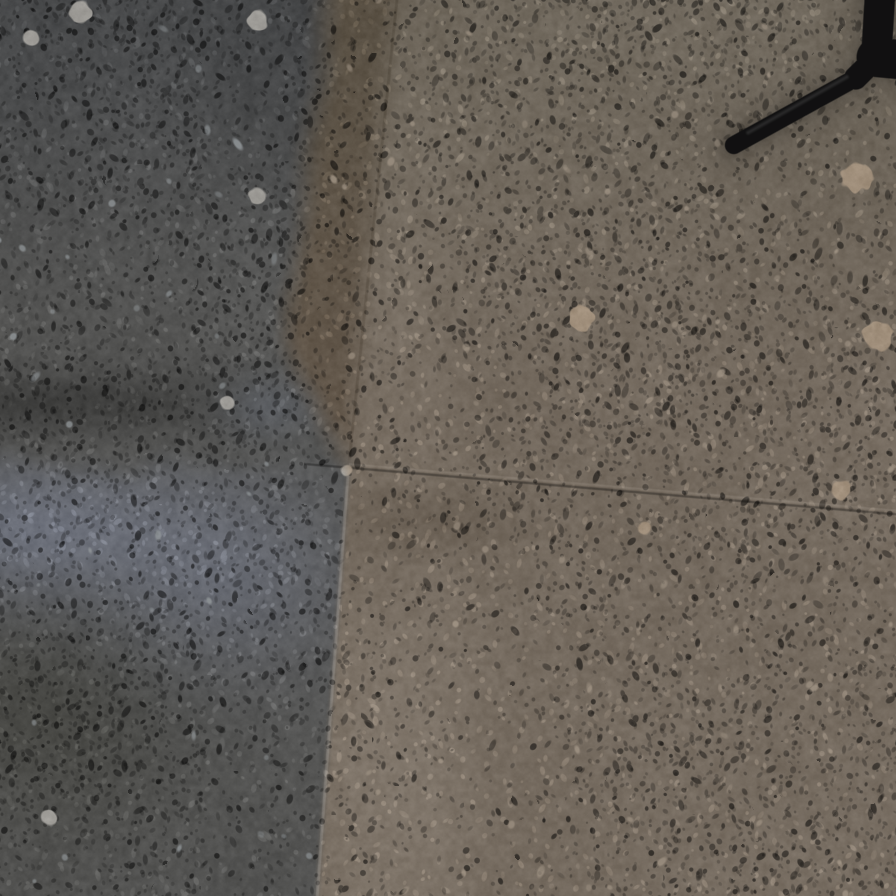
Write a WebGL 1 fragment shader that draws this texture.

```glsl
precision highp float;

uniform vec2 u_resolution;

float hash(vec2 p) {
  vec3 q = fract(vec3(p.xyx) * vec3(0.1031, 0.1030, 0.0973));
  q += dot(q, q.yzx + 33.33);
  return fract((q.x + q.y) * q.z);
}

float noise(vec2 p) {
  vec2 i = floor(p), f = fract(p);
  f = f * f * (3.0 - 2.0 * f);
  return mix(mix(hash(i), hash(i + vec2(1.0, 0.0)), f.x),
             mix(hash(i + vec2(0.0, 1.0)), hash(i + 1.0), f.x), f.y);
}

float fbm(vec2 p) {
  float sum = 0.0, amp = 0.5;
  for (int i = 0; i < 4; i++) {
    sum += amp * noise(p);
    p = p * 2.03 + 17.1;
    amp *= 0.5;
  }
  return sum;
}

// Coverage of randomly turned stone chips, one candidate per grid cell
float chips(vec2 uv, float cells, float density, float size, float seed, float pixel) {
  vec2 p = uv * cells, base = floor(p);
  float cover = 0.0;
  for (int j = -1; j <= 1; j++) {
    for (int i = -1; i <= 1; i++) {
      vec2 cell = base + vec2(float(i), float(j));
      vec2 key = cell + seed;
      vec2 d = p - cell - vec2(hash(key + 3.7), hash(key + 41.3));
      float angle = (hash(key + 71.9) - 0.5) * 2.2;
      float c = cos(angle), s = sin(angle);
      d = vec2(c * d.x + s * d.y, c * d.y - s * d.x);
      d.y *= mix(0.45, 1.0, hash(key + 23.1));
      float radius = size * mix(0.45, 1.0, hash(key + 97.3));
      float soft = max(pixel * cells * 0.8, 0.06);
      float present = step(hash(key + 11.5), density);
      float strength = mix(0.45, 1.0, hash(key + 57.7));
      cover = max(cover, present * strength * (1.0 - smoothstep(radius - soft, radius + soft, length(d))));
    }
  }
  return cover;
}

float segment(vec2 p, vec2 a, vec2 b) {
  vec2 ab = b - a;
  return length(p - a - ab * clamp(dot(p - a, ab) / dot(ab, ab), 0.0, 1.0));
}

float blob(vec2 p, vec2 center, vec2 radius) {
  vec2 d = (p - center) / radius;
  return exp(-dot(d, d));
}

float pebble(vec2 p, vec2 center, float radius, float pixel) {
  float d = length(p - center) + (noise(p * 130.0) - 0.5) * radius * 0.4;
  return 1.0 - smoothstep(radius - pixel, radius + pixel * 1.5, d);
}

float stroke(float d, float width, float pixel) {
  return 1.0 - smoothstep(width - pixel, width + pixel, d);
}

void main() {
  vec2 uv = gl_FragCoord.xy / u_resolution;
  float pixel = 1.0 / min(u_resolution.x, u_resolution.y);
  float cloud = fbm(uv * 7.0) - 0.47;
  float grain = fbm(uv * 150.0) - 0.47;

  // Slab joints and the shaded side
  vec2 corner = vec2(0.389, 0.478);
  float upper = smoothstep(0.465, 0.495, uv.y);
  float seamX = uv.y > corner.y ? mix(corner.x, 0.443, (uv.y - corner.y) / 0.522)
                                : mix(0.354, corner.x, uv.y / corner.y);
  float seamY = corner.y - (uv.x - corner.x) * 0.085;
  float shadeX = mix(0.315, 0.37, smoothstep(0.6, 1.0, uv.y));
  shadeX = mix(0.385, shadeX, smoothstep(0.47, 0.63, uv.y));
  float edge = mix(seamX, shadeX + cloud * 0.04, upper);
  float blur = mix(0.006, 0.025, upper);
  float shade = 1.0 - smoothstep(edge - blur, edge + blur, uv.x);

  // Warm floor
  vec3 warm = mix(vec3(0.46, 0.42, 0.375), vec3(0.435, 0.405, 0.36), smoothstep(0.5, 1.0, uv.y));
  warm += 0.035 * blob(uv, vec2(0.45, 0.08), vec2(0.13, 0.25));
  warm += 0.025 * blob(uv, vec2(0.45, 0.66), vec2(0.05, 0.2));
  warm -= 0.045 * blob(uv, vec2(0.47, 0.42), vec2(0.12, 0.04));
  warm -= vec3(0.075, 0.08, 0.085) * upper * (1.0 - smoothstep(seamX - 0.025, seamX + 0.015, uv.x));

  // Cool floor with dark bands and a bluish sheen
  vec3 cool = mix(vec3(0.335, 0.335, 0.33), vec3(0.285, 0.29, 0.295), smoothstep(0.6, 1.0, uv.y));
  float sheen = blob(uv, vec2(0.03, 0.41), vec2(0.16, 0.08))
              + 0.75 * blob(uv, vec2(0.25, 0.36), vec2(0.13, 0.11));
  sheen *= 1.0 - smoothstep(0.465, 0.51, uv.y + cloud * 0.08);
  cool += vec3(0.09, 0.105, 0.15) * sheen;
  cool -= 0.095 * blob(uv, vec2(0.06, 0.55), vec2(0.24, 0.035));
  cool -= vec3(0.06, 0.06, 0.07) * blob(uv, vec2(0.05, 0.2), vec2(0.16, 0.13));
  cool += vec3(0.05, 0.06, 0.08) * blob(uv, vec2(0.3, 0.545), vec2(0.05, 0.035));
  vec3 color = mix(warm, cool, shade) + cloud * 0.05 + grain * 0.09;

  // Aggregate
  float dense = clamp(0.45 + cloud * 0.8 + 0.22 * blob(uv, vec2(0.7, 0.6), vec2(0.3, 0.16))
              - 0.25 * blob(uv, vec2(0.46, 0.1), vec2(0.12, 0.5)), 0.12, 0.8);
  float dark = chips(uv, 76.0, dense, 0.27, 5.0, pixel);
  float fine = chips(uv, 125.0, dense * 0.85, 0.3, 217.0, pixel);
  float pale = chips(uv, 88.0, 0.3 + 0.3 * shade * sheen, 0.27, 431.0, pixel);
  float bright = chips(uv, 42.0, 0.07, 0.16, 613.0, pixel);
  color = mix(color, color * 1.28 + 0.02, pale * 0.7);
  color = mix(color, color * 0.52, fine * 0.65);
  color = mix(color, color * 0.36, dark * 0.85);
  color = mix(color, mix(vec3(0.64, 0.59, 0.53), vec3(0.57, 0.59, 0.60), shade), bright * 0.85);

  // Joint lines
  float across = stroke(abs(uv.y - seamY), 0.0013, pixel) * step(corner.x - 0.05, uv.x);
  color *= 1.0 - 0.32 * across;
  color += 0.05 * stroke(abs(uv.y - seamY - 0.004), 0.0012, pixel) * step(corner.x, uv.x);
  color += mix(0.09, -0.05, upper) * stroke(abs(uv.x - seamX), 0.0016, pixel);

  // Large pebbles
  float stones = pebble(uv, vec2(0.091, 0.986), 0.012, pixel);
  stones = max(stones, pebble(uv, vec2(0.035, 0.958), 0.008, pixel));
  stones = max(stones, pebble(uv, vec2(0.287, 0.977), 0.011, pixel));
  stones = max(stones, pebble(uv, vec2(0.287, 0.781), 0.009, pixel));
  stones = max(stones, pebble(uv, vec2(0.254, 0.550), 0.008, pixel));
  stones = max(stones, pebble(uv, vec2(0.650, 0.645), 0.013, pixel));
  stones = max(stones, pebble(uv, vec2(0.956, 0.802), 0.016, pixel));
  stones = max(stones, pebble(uv, vec2(0.979, 0.625), 0.016, pixel));
  stones = max(stones, pebble(uv, vec2(0.939, 0.453), 0.010, pixel));
  stones = max(stones, pebble(uv, vec2(0.720, 0.411), 0.007, pixel));
  stones = max(stones, pebble(uv, vec2(0.387, 0.475), 0.006, pixel));
  stones = max(stones, pebble(uv, vec2(0.055, 0.088), 0.008, pixel));
  color = mix(color, mix(vec3(0.64, 0.57, 0.49), vec3(0.65, 0.64, 0.62), shade) + grain * 0.1, stones * 0.92);

  // Black stand foot
  float leg = segment(uv, vec2(0.819, 0.838), vec2(0.955, 0.913)) - 0.010;
  leg = min(leg, segment(uv, vec2(0.955, 0.913), vec2(0.978, 0.936)) - 0.013);
  leg = min(leg, segment(uv, vec2(0.978, 0.936), vec2(0.983, 1.02)) - 0.017);
  leg = min(leg, segment(uv, vec2(0.978, 0.936), vec2(1.02, 0.932)) - 0.022);
  color *= 1.0 - 0.2 * exp(-max(leg, 0.0) * 70.0);
  float shine = stroke(segment(uv, vec2(0.835, 0.852), vec2(0.945, 0.914)), 0.002, pixel * 2.0);
  color = mix(color, vec3(0.065, 0.063, 0.065) + 0.09 * shine, stroke(leg, 0.0, pixel));

  gl_FragColor = vec4(clamp(color, 0.0, 1.0), 1.0);
}
```
